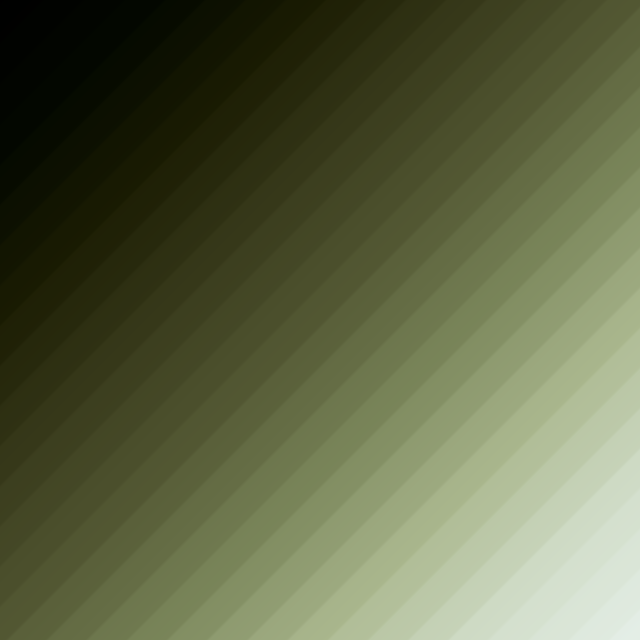
This background is drawn by a WebGL 1 fragment shader. Its source:

```glsl
precision highp float;

// Diagonal olive gradient from black (top left) to pale mint (bottom right).
// The distance along the diagonal is stepped into equal soft-edged bands,
// and each band takes its colour from a ramp of evenly spaced stops.

uniform vec2 u_resolution;

// Band layout, in units of the canvas side along x + (1 - y)
const float BAND_WIDTH = 0.06276;
const float BAND_OFFSET = 0.0065;
const float EDGE_SOFTNESS = 0.06;  // half width of an edge, in bands
const float INNER_SLOPE = 0.22;    // 0 = flat bands, 1 = smooth gradient

// Ramp stops, one per quarter of the canvas side
const float STOP_SPACING = 0.25;
const vec3 BLACK       = vec3(0.000, 0.000, 0.000);
const vec3 DEEP_GREEN  = vec3(0.012, 0.031, 0.000);
const vec3 DARK_OLIVE  = vec3(0.104, 0.110, 0.008);
const vec3 BROWN_OLIVE = vec3(0.220, 0.228, 0.106);
const vec3 OLIVE       = vec3(0.329, 0.349, 0.204);
const vec3 MOSS        = vec3(0.482, 0.529, 0.357);
const vec3 SAGE        = vec3(0.671, 0.722, 0.561);
const vec3 PALE_SAGE   = vec3(0.820, 0.867, 0.788);
const vec3 MINT        = vec3(0.898, 0.937, 0.910);

// Moves towards the next stop once the position passes the given index
vec3 blendStop(vec3 color, vec3 next, float position, float index) {
    return mix(color, next, clamp(position - index, 0.0, 1.0));
}

vec3 oliveRamp(float diagonal) {
    float p = diagonal / STOP_SPACING;
    vec3 color = blendStop(BLACK, DEEP_GREEN, p, 0.0);
    color = blendStop(color, DARK_OLIVE, p, 1.0);
    color = blendStop(color, BROWN_OLIVE, p, 2.0);
    color = blendStop(color, OLIVE, p, 3.0);
    color = blendStop(color, MOSS, p, 4.0);
    color = blendStop(color, SAGE, p, 5.0);
    color = blendStop(color, PALE_SAGE, p, 6.0);
    return blendStop(color, MINT, p, 7.0);
}

// Steps the diagonal to band centres, with smooth edges between bands
float bandedDiagonal(float diagonal) {
    float x = (diagonal - BAND_OFFSET) / BAND_WIDTH;
    float nearestEdge = floor(x + 0.5);
    float pixel = 1.0 / (min(u_resolution.x, u_resolution.y) * BAND_WIDTH);
    float soft = max(EDGE_SOFTNESS, pixel);
    float stepped = nearestEdge - 0.5
                  + smoothstep(-soft, soft, x - nearestEdge);
    return mix(stepped, x, INNER_SLOPE) * BAND_WIDTH + BAND_OFFSET;
}

void main() {
    vec2 uv = gl_FragCoord.xy / u_resolution;
    float diagonal = uv.x + 1.0 - uv.y;
    gl_FragColor = vec4(oliveRamp(bandedDiagonal(diagonal)), 1.0);
}
```
